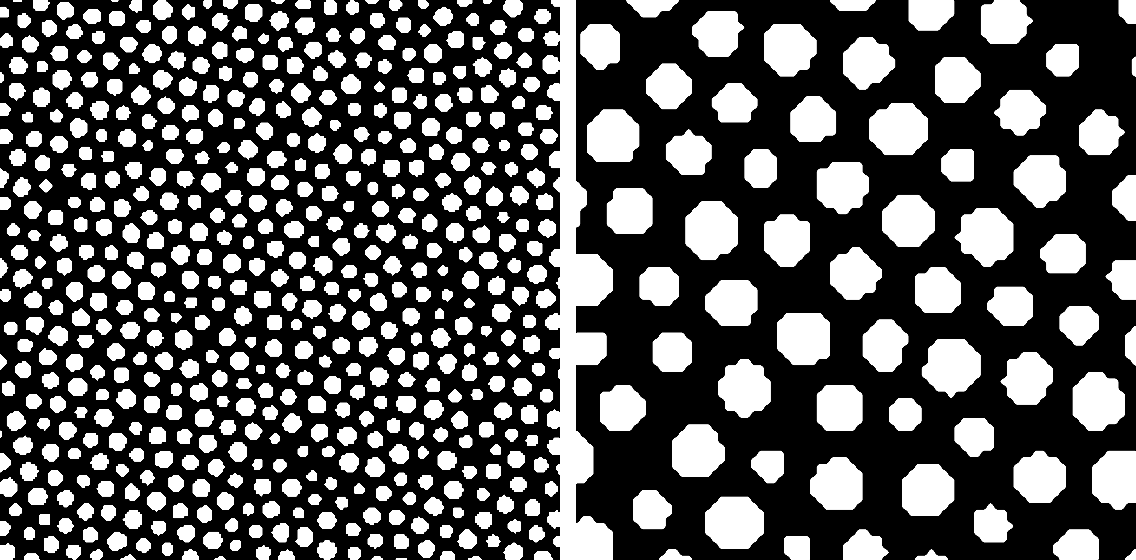
Left: the whole. Right: its middle third, enlarged.
This pattern is drawn by a three.js fragment shader. Its source:

```glsl
// Irregular white dots of mixed size, evenly packed on black. Points of a tilted,
// jittered hexagonal lattice push each other apart until their gaps are alike.
// The dots are sampled on a coarse grid, which gives their stepped outlines.
varying vec2 vUv;

const float GRID = 256.0;  // outline steps along one side
const float GAP = 0.4;     // wanted space between dots, in dot spacings

vec3 dots[9];              // centre (xy) and radius (z) of the dots nearby

vec3 hash32(vec2 p) {
  vec3 q = fract(p.xyx * vec3(0.1031, 0.1030, 0.0973));
  q += dot(q, q.yxz + 33.33);
  return fract((q.xxy + q.yzz) * q.zyx);
}

// Canvas to dot spacings, tilted so that no row follows an edge
vec2 toSpacings(vec2 uv) {
  return mat2(0.966, 0.259, -0.259, 0.966) * uv * 23.0 + 40.0;
}

vec3 jitteredDot(vec2 cell) {
  vec3 h = hash32(cell + 17.0);
  vec2 site = vec2(cell.x + 0.5 * mod(cell.y, 2.0), cell.y) * vec2(1.07, 0.935);
  return vec3(site + 0.6 * (h.xy - 0.5), mix(0.2, 0.405, pow(h.z, 0.6)));
}

// Shift of dot a that opens its gap towards dot b
vec2 repulsion(vec3 a, vec3 b) {
  vec2 away = a.xy - b.xy;
  float dist = max(length(away), 0.001);
  return 0.45 * away / dist * max(0.0, a.z + b.z + GAP - dist);
}

vec3 relaxedDot(vec2 cell) {
  vec3 grain = jitteredDot(cell);
  vec2 push = vec2(0.0);
  for (int j = -1; j <= 1; j++) {
    for (int i = -1; i <= 1; i++) {
      if (i == 0 && j == 0) continue;
      push += repulsion(grain, jitteredDot(cell + vec2(float(i), float(j))));
    }
  }
  return vec3(grain.xy + push, grain.z);
}

// Fill the list of dots around a cell, relaxed a second time
void gatherDots(vec2 cell) {
  vec3 once[25];
  for (int j = 0; j < 5; j++) {
    for (int i = 0; i < 5; i++) {
      once[j * 5 + i] = relaxedDot(cell + vec2(float(i), float(j)) - 2.0);
    }
  }
  for (int j = 0; j < 3; j++) {
    for (int i = 0; i < 3; i++) {
      vec3 grain = once[(j + 1) * 5 + i + 1];
      vec2 push = vec2(0.0);
      for (int n = 0; n < 3; n++) {
        for (int m = 0; m < 3; m++) {
          if (m == 1 && n == 1) continue;
          push += repulsion(grain, once[(j + n) * 5 + i + m]);
        }
      }
      dots[j * 3 + i] = vec3(grain.xy + push, grain.z);
    }
  }
}

// 1 inside a dot, 0 outside; close neighbours flatten each other
float dotMask(vec2 node) {
  vec2 p = toSpacings((node + 0.5) / GRID);
  float nearest = 9.0;
  float second = 9.0;
  for (int k = 0; k < 9; k++) {
    float edge = length(p - dots[k].xy) - dots[k].z;
    second = min(second, max(nearest, edge));
    nearest = min(nearest, edge);
  }
  return step(max(nearest, nearest - second + 0.85 * GAP), 0.0);
}

void main() {
  vec2 site = toSpacings(vUv) / vec2(1.07, 0.935);
  float row = floor(site.y + 0.5);
  gatherDots(vec2(floor(site.x - 0.5 * mod(row, 2.0) + 0.5), row));

  // Blend the four surrounding nodes, then sharpen into a smooth-edged outline
  vec2 p = vUv * GRID - 0.5;
  vec2 node = floor(p);
  vec2 f = p - node;
  float low = mix(dotMask(node), dotMask(node + vec2(1.0, 0.0)), f.x);
  float high = mix(dotMask(node + vec2(0.0, 1.0)), dotMask(node + vec2(1.0, 1.0)), f.x);
  float white = smoothstep(0.46, 0.54, mix(low, high, f.y));
  gl_FragColor = vec4(vec3(white), 1.0);
}
```
